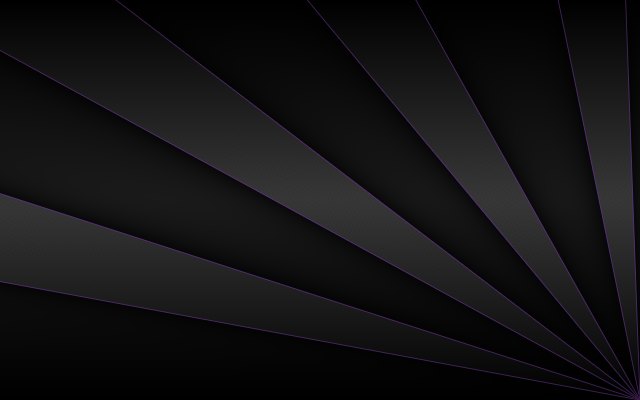
Write a Shadertoy shader that draws this background.

```glsl
// Grey beams with thin violet rims fanning out of the lower right corner over black.

const vec3 RIM_VIOLET = vec3(0.37, 0.19, 0.51);
const float BEAM_PEAK = 0.222;
const float BACK_PEAK = 0.112;
const float RIM_HALF_WIDTH = 0.0011;
const int BEAM_COUNT = 4;

// Lower and upper angle of each beam, in radians above the leftward axis
const vec2 BEAM_ANGLES[BEAM_COUNT] = vec2[BEAM_COUNT](
    vec2(0.183, 0.312),
    vec2(0.500, 0.652),
    vec2(0.877, 1.060),
    vec2(1.369, 1.535));

// Signed distance to a line through the corner, positive above it
float lineDistance(vec2 q, float angle) {
    return dot(q, vec2(-sin(angle), cos(angle)));
}

// Signed distance to a wedge, negative inside
float beamDistance(vec2 q, vec2 angles) {
    return max(-lineDistance(q, angles.x), lineDistance(q, angles.y));
}

// Brightness band that peaks at mid height and fades to both ends
float heightGlow(float y) {
    float offset = abs(y - 0.5) * 2.0;
    return max(1.0 - sqrt(offset * offset + 0.003), 0.0);
}

// Fine woven grain from layered sines
float grain(vec2 q) {
    float weave = sin(q.x * 613.0 + 2.0 * sin(q.y * 271.0));
    weave += sin(q.y * 547.0 + 2.0 * sin(q.x * 339.0));
    return 0.5 * weave;
}

// Soft dark shade cast outside a beam
float castShade(float d) {
    return 1.0 - 0.72 * exp(-max(d, 0.0) / 0.036);
}

void mainImage(out vec4 fragColor, in vec2 fragCoord) {
    // Distance left of and above the lower right corner, in canvas heights
    vec2 q = vec2(iResolution.x - fragCoord.x, fragCoord.y) / iResolution.y;
    float pixel = 1.0 / iResolution.y;

    // Gather the fan
    float beam = 1e3;
    float shade = 1.0;
    for (int i = 0; i < BEAM_COUNT; i++) {
        float d = beamDistance(q, BEAM_ANGLES[i]);
        beam = min(beam, d);
        shade *= castShade(d);
    }

    // Shaded backdrop and lit beams
    float glow = heightGlow(q.y);
    float backdrop = BACK_PEAK * glow * shade;
    float lit = BEAM_PEAK * glow * (1.0 + 0.03 * grain(q));
    float inside = smoothstep(0.5 * pixel, -0.5 * pixel, beam);
    vec3 color = vec3(mix(backdrop, lit, inside));

    // Violet rims
    float rim = clamp(0.5 + (RIM_HALF_WIDTH - abs(beam)) / pixel, 0.0, 1.0);
    rim *= min(1.0, 2.0 * RIM_HALF_WIDTH / pixel + 0.1);
    color = mix(color, RIM_VIOLET, rim * (0.65 + 0.35 * glow));

    fragColor = vec4(color, 1.0);
}
```
